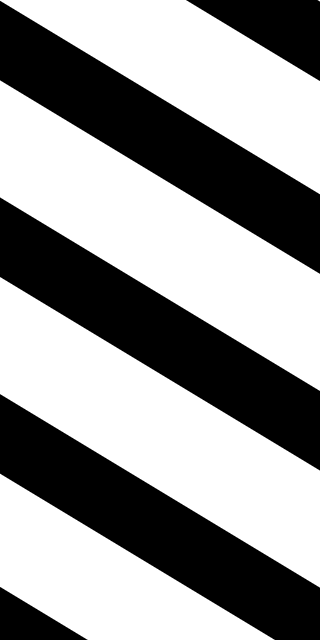
Write a WebGL 1 fragment shader that draws this pattern.

```glsl
precision highp float;

// Broad black diagonal bands falling from left to right on white.
// Each pixel is projected along the slope onto the left edge, then its
// distance to the nearest band gives a smoothly covered edge.

#define SLOPE 0.605          // fall of a band per unit across
#define PERIOD 0.3073        // vertical spacing of the bands, canvas heights
#define BAND_HEIGHT 0.1243   // vertical thickness of a band
#define MIDDLE_BAND 0.3706   // depth of the middle band on the left edge
#define OUTER_PULL 0.0061    // inward shift of the outermost bands
#define OUTER_INDEX 2.0      // bands on either side of the middle one
#define INK vec3(0.0)
#define PAPER vec3(1.0)

uniform vec2 u_resolution;

// Depth of the band with the given signed index from the middle.
float bandCentre(float index) {
  float pull = sign(index) * max(abs(index) - 1.0, 0.0) * OUTER_PULL;
  return MIDDLE_BAND + index * PERIOD - pull;
}

// Signed perpendicular distance to the nearest band, negative inside.
float bandDistance(float depth) {
  float index = floor((depth - MIDDLE_BAND) / PERIOD + 0.5);
  index = clamp(index, -OUTER_INDEX, OUTER_INDEX);
  float vertical = abs(depth - bandCentre(index)) - 0.5 * BAND_HEIGHT;
  return vertical / sqrt(1.0 + SLOPE * SLOPE);
}

void main() {
  // Canvas heights, with depth measured down from the top
  vec2 p = gl_FragCoord.xy / u_resolution.y;
  float depth = 1.0 - p.y - SLOPE * p.x;

  // One-pixel edge coverage
  float coverage = clamp(0.5 - bandDistance(depth) * u_resolution.y, 0.0, 1.0);
  gl_FragColor = vec4(mix(PAPER, INK, coverage), 1.0);
}
```
